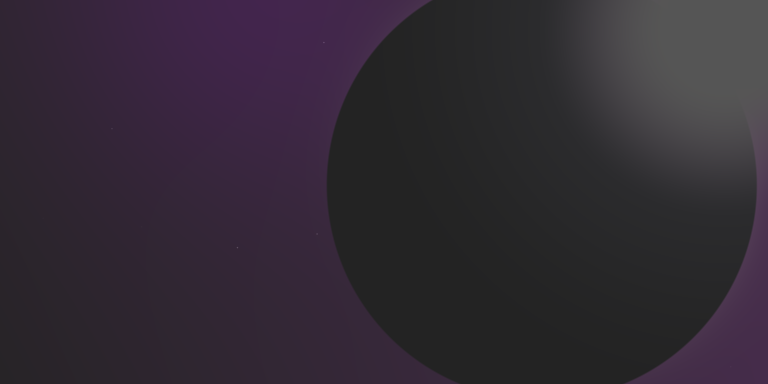
Reproduce this background procedurally as a WebGL 1 fragment shader.

```glsl
precision highp float;

uniform vec2 u_resolution;

#define PLANET_CENTER vec2(1.411, 0.518)
#define PLANET_RADIUS 0.56
#define LIGHT_CENTER vec2(1.888, 0.922)
#define VIOLET_CENTER vec2(0.64, 1.0)
#define NIGHT vec3(0.152, 0.140, 0.152)
#define PLUM vec3(0.270, 0.172, 0.290)
#define VIOLET vec3(0.050, -0.010, 0.080)
#define PLANET_DARK vec3(0.137)
#define LIGHT vec3(0.335, 0.335, 0.333)
#define RIM vec3(0.060, 0.070, 0.050)
#define STAR_CELLS 4.0
#define STAR_RADIUS 0.0035

vec2 hash2(vec2 cell) {
  vec2 q = vec2(dot(cell, vec2(127.1, 311.7)), dot(cell, vec2(269.5, 183.3)));
  return fract(sin(q) * 4375.85);
}

// Sparse cellular stars, one candidate per cell
float stars(vec2 p, float pixel) {
  vec2 cell = floor(p * STAR_CELLS);
  vec2 seed = hash2(cell);
  vec2 center = (cell + 0.15 + 0.7 * seed) / STAR_CELLS;
  float brightness = smoothstep(0.5, 1.0, hash2(cell + 17.0).x);
  float size = max(STAR_RADIUS, pixel);
  return brightness * (1.0 - smoothstep(0.0, size, length(p - center)));
}

// Diagonal dusk gradient with a violet cloud at the top
vec3 sky(vec2 p, float aspect) {
  float dusk = clamp(p.x / aspect + 0.25 * p.y * (1.0 - p.x / aspect), 0.0, 1.0);
  vec2 toCloud = p - VIOLET_CENTER;
  return mix(NIGHT, PLUM, dusk) + VIOLET * exp(-dot(toCloud, toCloud) / 0.24);
}

void main() {
  float pixel = 1.0 / u_resolution.y;
  float aspect = u_resolution.x / u_resolution.y;
  vec2 p = gl_FragCoord.xy * pixel;

  vec2 fromPlanet = p - PLANET_CENTER;
  float radial = length(fromPlanet);
  float edge = radial - PLANET_RADIUS;
  float lightDist = length(p - LIGHT_CENTER);

  // Sky, stars and the halo on the lit side of the planet
  vec3 color = sky(p, aspect) + 0.16 * stars(p, pixel);
  float facing = 0.5 + 0.5 * dot(fromPlanet / max(radial, 0.001), vec2(0.75, 0.66));
  color += RIM * facing * exp(-max(edge, 0.0) / 0.05);

  // Planet with broad, cool shading
  float shade = 1.0 - smoothstep(0.2, 1.0, lightDist);
  vec3 planet = PLANET_DARK + vec3(0.045, 0.045, 0.056) * shade;
  float softness = max(pixel, 0.003);
  color = mix(planet, color, smoothstep(-softness, softness, edge));

  // Light bloom with a faint mauve fringe
  float bloom = 1.0 - smoothstep(0.14, 0.5, lightDist);
  color = mix(color, LIGHT, bloom);
  color += vec3(0.06, 0.02, 0.06) * bloom * (1.0 - bloom);

  gl_FragColor = vec4(color, 1.0);
}
```
